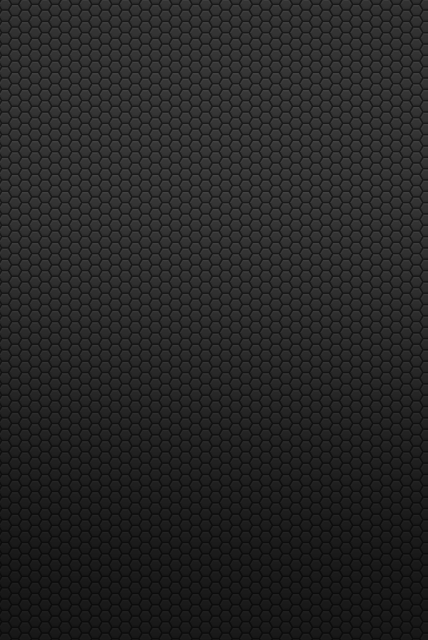
Write a WebGL 2 fragment shader that draws this pattern.

```glsl
#version 300 es
precision highp float;

uniform vec2 u_resolution;
out vec4 fragColor;

const vec2 REPEATS = vec2(21.333, 56.5);  // hexagon pitches across and down
const vec2 PHASE = vec2(0.25, 0.38);      // first cell centre, from the top left
const vec2 PITCH = vec2(1.7320508, 1.0);  // makes every hexagon regular
const float GROOVE_HALF_WIDTH = 0.065;
const float BEVEL_WIDTH = 0.13;
const vec3 FACE_TOP = vec3(0.208);
const vec3 FACE_BOTTOM = vec3(0.098);

// Offset from the centre of the nearest flat-topped hexagon
vec2 hexLocal(vec2 cell) {
    vec2 even = (cell - round(cell)) * PITCH;
    vec2 shifted = cell - 0.5;
    vec2 odd = (shifted - round(shifted)) * PITCH;
    return dot(even, even) < dot(odd, odd) ? even : odd;
}

// Distance inward from the border of a hexagon of inradius 0.5
float hexInset(vec2 p) {
    vec2 a = abs(p);
    return 0.5 - max(a.y, dot(a, vec2(0.8660254, 0.5)));
}

// Height of the light along the facet: 1 on the top rim, -1 on the bottom
float facetLight(vec2 p) {
    vec2 a = abs(p);
    float slope = a.y > dot(a, vec2(0.8660254, 0.5)) ? 1.0 : 0.5;
    return slope * sign(p.y);
}

// Vertical fade with a faint darkening towards the sides
vec3 faceColor(vec2 uv) {
    vec3 color = mix(FACE_BOTTOM, FACE_TOP, smoothstep(0.04, 0.76, uv.y));
    float side = 2.0 * uv.x - 1.0;
    float topShade = 0.05 * smoothstep(0.85, 1.0, uv.y);
    return color * (1.02 - 0.06 * side * side - topShade);
}

vec3 shadeHex(vec2 p, vec3 face, float pixel) {
    float inset = hexInset(p);
    float blur = max(0.6 * pixel, 0.035);
    float plate = smoothstep(GROOVE_HALF_WIDTH - blur, GROOVE_HALF_WIDTH + blur, inset);
    float rimEnd = GROOVE_HALF_WIDTH + BEVEL_WIDTH;
    float rim = plate * (1.0 - smoothstep(rimEnd - blur, rimEnd + blur, inset));

    // Lit upper rim, shaded lower rim
    float light = facetLight(p);
    float bevel = light > 0.0 ? 0.24 * light : 0.10 * light;
    vec3 lit = face * (1.0 + rim * bevel + 0.06 * p.y);
    vec3 groove = face * 0.48;
    return mix(groove, lit, plate);
}

void main() {
    vec2 uv = gl_FragCoord.xy / u_resolution;
    vec2 cell = vec2(uv.x, 1.0 - uv.y) * REPEATS - PHASE;
    vec2 local = hexLocal(cell) * vec2(1.0, -1.0);
    float pixel = REPEATS.y / u_resolution.y;
    fragColor = vec4(shadeHex(local, faceColor(uv), pixel), 1.0);
}
```
